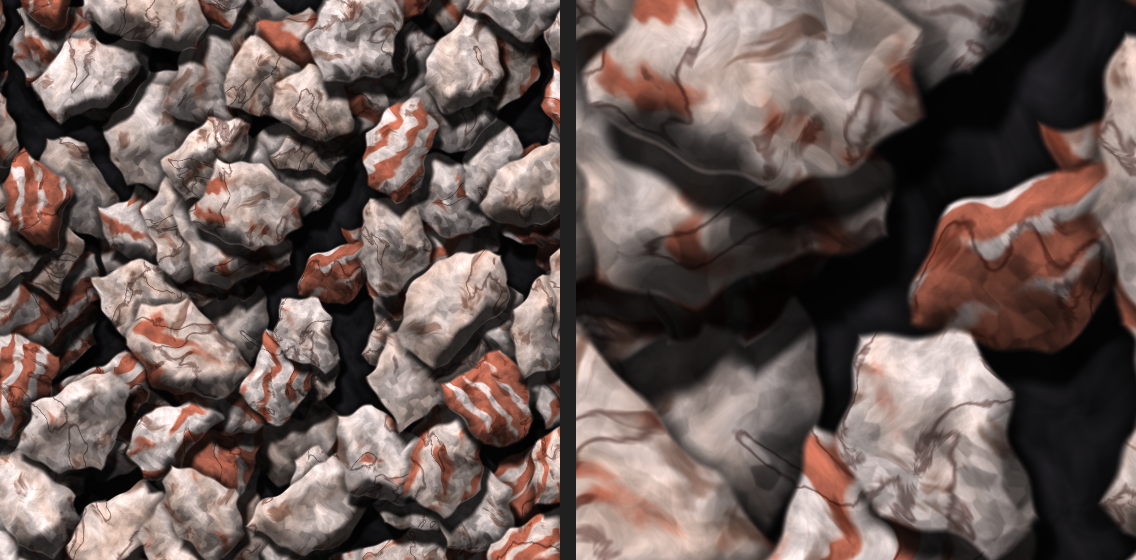
Left, the full canvas; right, a detail of the centre.
Reproduce this texture procedurally as a WebGL 2 fragment shader.

```glsl
#version 300 es
precision highp float;
// Heap of sunlit angular crushed stones with rust bands and deep shadows.
#define CELL 0.175
#define LAYERS 3
#define SIDES 7
#define EDGE 0.003
#define SUN_DIR vec3(-0.27, 0.62, 0.74)
#define SHADOW_REACH 0.04
#define SHADOW_LEVEL 0.17
#define ROUGHNESS 0.55
#define PALE vec3(0.93, 0.87, 0.86)
#define TAN vec3(0.83, 0.71, 0.65)
#define RUST vec3(0.71, 0.37, 0.28)
#define GROUND vec3(0.09, 0.085, 0.095)
uniform vec2 u_resolution;
out vec4 fragColor;

float hash(vec2 p) { return fract(sin(dot(p, vec2(127.1, 311.7))) * 43758.55); }
vec2 hash2(vec2 p) { return vec2(hash(p), hash(p + 19.7)); }
mat2 turn(float a) { return mat2(cos(a), sin(a), -sin(a), cos(a)); }

// Layered, folded sines: roughly -1 to 1.
float ripple(vec2 p) {
  float sum = 0.0, amp = 0.55;
  for (int i = 0; i < 5; i++) {
    p = mat2(1.35, 1.1, -1.1, 1.35) * p + 0.9 * sin(p.yx) + 1.7;
    sum += amp * sin(p.x) * cos(p.y * 0.8);
    amp *= 0.68;
  }
  return sum;
}

// Cellular noise: softly joined chips, each with its own tilt.
vec2 chips(vec2 p) {
  vec2 tilt = vec2(0.0);
  float total = 1e-5;
  for (int k = 0; k < 9; k++) {
    vec2 id = floor(p) + vec2(k % 3 - 1, k / 3 - 1);
    vec2 away = id + hash2(id) - p;
    float w = exp(-13.0 * dot(away, away));
    tilt += w * (hash2(id + 7.3) - 0.5);
    total += w;
  }
  return tilt / total;
}

// Convex faceted stone: xy = outward slope, z = signed outline distance.
vec3 facets(vec2 q, float seed) {
  vec2 lean = (hash2(vec2(seed, 31.0)) - 0.5) * 0.9;
  float total = exp(-14.0 * (0.3 - dot(lean, q))), outline = -1.0;
  vec2 slope = lean * total;
  for (int i = 0; i < SIDES; i++) {
    vec2 r = hash2(vec2(seed, float(i)));
    float a = (float(i) + 0.75 * r.x) * 6.2832 / float(SIDES);
    vec2 n = vec2(cos(a), sin(a));
    float d = dot(n, q) - mix(0.7, 1.05, r.y);
    float steep = mix(0.45, 1.7, fract(r.x * 7.0 + r.y * 5.0));
    float w = exp(14.0 * min(d * steep, 1.5));
    slope += w * n * steep;
    total += w;
    outline = max(outline, d);
  }
  return vec3(slope / total, outline);
}

// Mineral colour: pale to tan base, rust bands, dark veins, pits, grain.
vec3 mineral(vec2 q, float seed) {
  vec2 kind = hash2(vec2(seed, 53.0)), at = q + seed;
  float warp = ripple(at * 0.9), fine = ripple(at * 4.5);
  float band = sin(q.x * mix(4.0, 13.0, kind.x) + warp * 3.5 + seed);
  vec3 col = mix(PALE, TAN, clamp(kind.y * 0.75 + 0.3 * band + 0.25 * warp, 0.0, 1.0));
  float iron = kind.x * kind.x * 1.3 - 0.85 + 0.4 * band + 0.5 * warp + 0.15 * fine;
  col = mix(col, RUST, 0.9 * smoothstep(-0.1, 0.2, iron));
  float vein = 1.0 - smoothstep(0.0, 0.09, abs(warp - 0.25 + 0.12 * fine));
  col *= 1.0 - vein * vec3(0.36, 0.43, 0.44);
  col *= 1.0 - smoothstep(0.35, 0.9, ripple(at * 2.6 + 9.0)) * vec3(0.3, 0.4, 0.45);
  return col * (1.0 + 0.12 * fine + 0.09 * ripple(at * 10.0));
}

void main() {
  vec2 p = gl_FragCoord.xy / u_resolution.y;
  vec2 rough = p + 0.004 * sin(p.yx * 61.0 + 2.0) + 0.0022 * sin(p.yx * 143.0);
  vec3 sunDir = normalize(SUN_DIR);
  vec3 col = GROUND * (1.0 + 0.6 * ripple(p * 22.0));
  float sun = 1.0;
  // Stones are laid from the bottom layer up, each shading those below.
  for (int layer = 0; layer < LAYERS; layer++) {
    float level = float(layer), shift = level * 0.37;
    mat2 grid = turn(0.45 * level - 0.4);
    vec2 home = floor(grid * p / CELL + shift);
    for (int k = 0; k < 9; k++) {
      vec2 id = home + vec2(k % 3 - 1, k / 3 - 1);
      float seed = hash(id + level * 17.0) * 91.0;
      vec2 jitter = 0.5 + 0.75 * (hash2(vec2(seed, 11.0)) - 0.5);
      vec2 rel = rough - (id + jitter - shift) * CELL * grid;
      if (length(rel) > CELL * 1.1) continue;
      vec2 shape = hash2(vec2(seed, 23.0));
      float size = CELL * mix(0.4, 0.64, shape.x);
      mat2 spin = turn((hash(vec2(seed, 41.0)) - 0.5) * 2.4);
      vec2 stretch = vec2(mix(0.68, 0.98, shape.y), 1.16) * size;
      // Thrown shadow and contact shade.
      vec2 toSun = sunDir.xy * SHADOW_REACH * mix(0.7, 1.4, shape.y);
      float thrown = facets(spin * (rel + toSun) / stretch, seed).z * size;
      vec3 face = facets(spin * rel / stretch, seed);
      float rim = face.z * size;
      sun *= smoothstep(-0.006, 0.006, thrown) * mix(0.5, 1.0, smoothstep(0.0, 0.018, rim));
      float cover = 1.0 - smoothstep(-EDGE, EDGE, rim);
      if (cover <= 0.0) continue;
      // Lit stone surface.
      vec2 grain = spin * rel / size;
      vec2 slope = (face.xy / stretch * size) * spin;
      slope += ROUGHNESS * (chips(grain * 3.0 + seed) + 0.7 * chips(grain * 8.0 + seed));
      float light = 0.19 + 0.92 * max(dot(normalize(vec3(slope, 1.0)), sunDir), 0.0);
      vec3 stone = mineral(grain, seed) * light * mix(0.82, 1.0, level / float(LAYERS - 1));
      col = mix(col, stone, cover);
      sun = mix(sun, 1.0, cover);
    }
  }
  fragColor = vec4(clamp(col * mix(SHADOW_LEVEL, 1.0, sun), 0.0, 1.0), 1.0);
}
```
